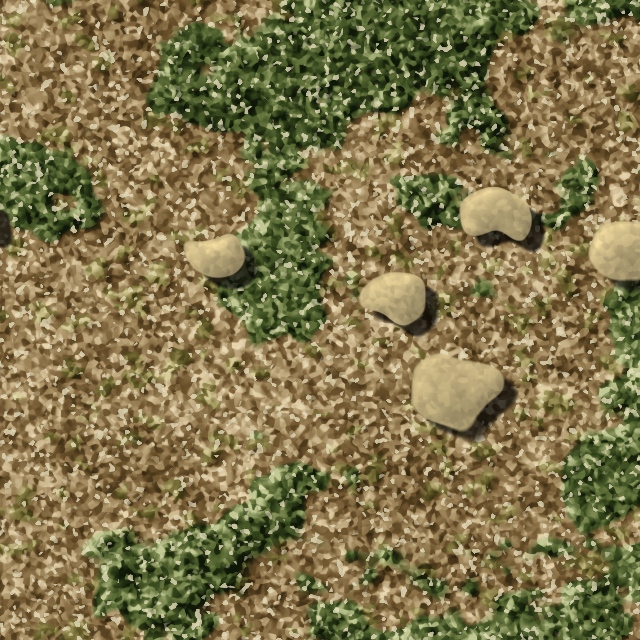
Give the GLSL for this texture, as a three.js fragment shader.

```glsl
// Mossy ground seen from above: brown gritty soil, dark green moss cushions,
// small olive tufts and a few pale stones, lit from the upper left.
// Noise places the moss, soft cell grains give the grit, height steps the light.
#define MOSS_LEVEL 0.505
#define MOSS_SCALE vec2(5.0, 6.6)
#define TUFT_SCALE 23.0
#define TUFT_SHARE 0.5
#define STONE_SCALE 7.0
#define STONE_SHARE 0.08
#define GRAIN_SCALE 125.0
#define GRAIN_CONTRAST 0.95
#define RELIEF 0.42
#define SPECK_LEVEL 0.77

varying vec2 vUv;

const vec2 TO_LIGHT = vec2(-0.75, 0.66);

vec3 hash3(vec2 p) {
  vec3 q = fract(vec3(p.xyx) * vec3(0.1031, 0.1030, 0.0973));
  q += dot(q, q.yxz + 33.33);
  return fract((q.xxy + q.yzz) * q.zyx);
}

float noise(vec2 p) {
  vec2 i = floor(p), f = fract(p);
  f = f * f * (3.0 - 2.0 * f);
  float low = mix(hash3(i).x, hash3(i + vec2(1.0, 0.0)).x, f.x);
  float high = mix(hash3(i + vec2(0.0, 1.0)).x, hash3(i + 1.0).x, f.x);
  return mix(low, high, f.y);
}

float fbm(vec2 p) {
  float sum = 0.0, amp = 0.53;
  for (int i = 0; i < 4; i++) {
    sum += amp * noise(p);
    p = mat2(1.6, 1.2, -1.2, 1.6) * p + 17.3;
    amp *= 0.5;
  }
  return sum;
}

// Random tone per cell, blended softly between neighbours
float grains(vec2 p) {
  vec2 cell = floor(p), f = fract(p);
  float tone = 0.0, total = 0.0;
  for (int y = -1; y <= 1; y++) {
    for (int x = -1; x <= 1; x++) {
      vec2 o = vec2(float(x), float(y));
      vec3 h = hash3(cell + o);
      vec2 d = o + h.xy - f;
      float w = exp(-9.0 * dot(d, d));
      tone += w * h.z;
      total += w;
    }
  }
  return tone / total;
}

// Scattered rounded lumps; share is the part of cells that hold one
float domes(vec2 p, float share) {
  vec2 cell = floor(p), f = fract(p);
  float height = 0.0;
  for (int y = -1; y <= 1; y++) {
    for (int x = -1; x <= 1; x++) {
      vec2 o = vec2(float(x), float(y));
      vec3 h = hash3(cell + o + 71.0);
      vec2 d = (o + h.xy - f) * vec2(0.85, 1.15);
      float radius = mix(0.22, 0.48, fract(h.z * 37.0 + h.x));
      float dome = max(0.0, 1.0 - dot(d, d) / (radius * radius));
      height = max(height, dome * step(h.z, share));
    }
  }
  return height;
}

vec2 warp(vec2 p, float scale, float amount) {
  return p + amount * (vec2(noise(p * scale), noise(p * scale + 43.0)) - 0.5);
}

float mossField(vec2 p) {
  return fbm(p * MOSS_SCALE + vec2(3.7, 8.2)) + 0.09 * (noise(p * 38.0) - 0.5);
}

float tufts(vec2 p) {
  return domes(warp(p, 50.0, 0.025) * TUFT_SCALE, TUFT_SHARE);
}

float stones(vec2 p) {
  return domes(warp(p, 22.0, 0.03) * STONE_SCALE, STONE_SHARE);
}

float groundHeight(vec2 p) {
  float cushion = smoothstep(MOSS_LEVEL - 0.04, MOSS_LEVEL + 0.12, mossField(p));
  return cushion + 0.45 * tufts(p) + 0.5 * noise(p * 34.0);
}

// Four colours spread evenly over tones 0 to 1
vec3 ramp(float t, vec3 a, vec3 b, vec3 c, vec3 d) {
  t = clamp(t, 0.0, 1.0) * 3.0;
  vec3 col = mix(a, b, min(t, 1.0));
  col = mix(col, c, clamp(t - 1.0, 0.0, 1.0));
  return mix(col, d, clamp(t - 2.0, 0.0, 1.0));
}

void main() {
  vec2 p = vUv;
  float moss = smoothstep(MOSS_LEVEL - 0.02, MOSS_LEVEL + 0.025, mossField(p));
  float slope = groundHeight(p) - groundHeight(p + TO_LIGHT * 0.012);

  // Fine grit with broader patches of light and shade
  float fine = grains(warp(p, 60.0, 0.008) * GRAIN_SCALE);
  float coarse = grains(p * GRAIN_SCALE * 0.55 + 29.0);
  float grit = GRAIN_CONTRAST * (0.72 * fine + 0.28 * coarse - 0.5);
  float patches = fbm(p * 8.0 + 51.0) - 0.5;
  float tone = grit + RELIEF * slope + 0.35 * patches;

  // Soil, tinted olive by tufts, under the moss
  vec3 soil = ramp(0.53 + tone, vec3(0.20, 0.15, 0.06), vec3(0.42, 0.32, 0.17),
                   vec3(0.64, 0.54, 0.37), vec3(0.90, 0.83, 0.68));
  vec3 olive = ramp(0.48 + tone, vec3(0.12, 0.13, 0.03), vec3(0.33, 0.32, 0.12),
                    vec3(0.53, 0.51, 0.26), vec3(0.83, 0.79, 0.58));
  vec3 green = ramp(0.43 + 1.1 * tone, vec3(0.06, 0.09, 0.03), vec3(0.21, 0.28, 0.11),
                    vec3(0.41, 0.47, 0.25), vec3(0.76, 0.79, 0.58));
  vec3 col = mix(soil, olive, 0.75 * smoothstep(0.1, 0.5, tufts(p)));
  col = mix(col, green, moss);

  // Bright dry specks
  float speck = smoothstep(SPECK_LEVEL, 0.95, grains(p * GRAIN_SCALE * 1.15 + 83.0));
  col = mix(col, vec3(0.90, 0.87, 0.74), 0.8 * speck);

  // Stones with the shadow they cast
  float stone = stones(p);
  float shadow = smoothstep(0.0, 0.35, stones(p + TO_LIGHT * 0.028));
  col *= 1.0 - 0.72 * shadow;
  float lit = 0.85 + 0.5 * (stone - stones(p + TO_LIGHT * 0.012)) + 0.2 * grit;
  col = mix(col, vec3(0.84, 0.76, 0.55) * lit, smoothstep(0.05, 0.2, stone));

  gl_FragColor = vec4(clamp(col, 0.0, 1.0), 1.0);
}
```
